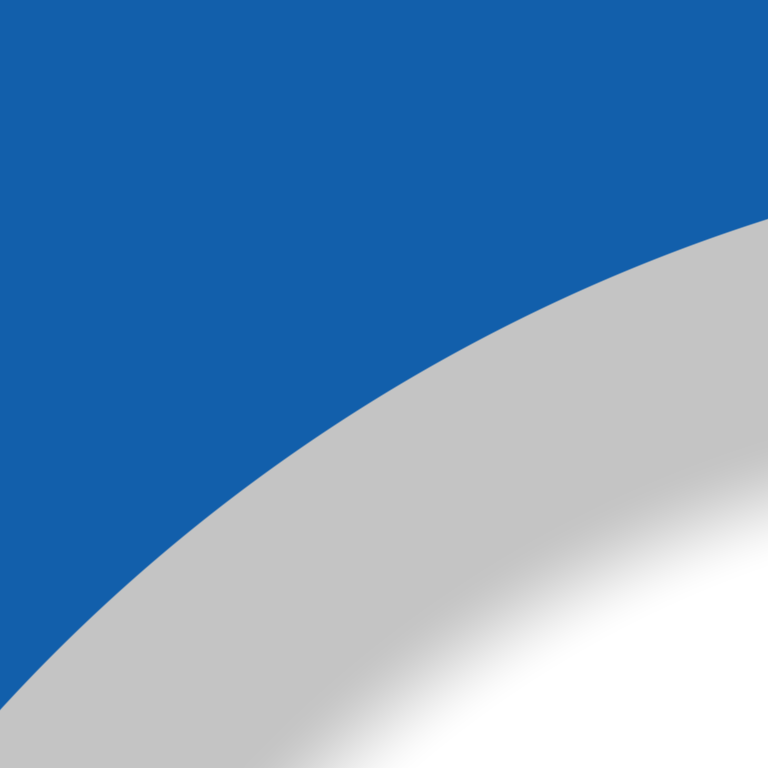
Write a three.js fragment shader that draws this background.

```glsl
// A flat blue field above a large grey disc that rises from the lower right.
// Inside the disc lies a white disc with a wide, blurred rim.
// Both are signed circle distances, turned into coverage by smooth steps.

varying vec2 vUv;

const vec3 FIELD_BLUE = vec3(0.070, 0.371, 0.670);
const vec3 BAND_GREY = vec3(0.770);
const vec3 GLOW_WHITE = vec3(1.0);

const vec2 BAND_CENTER = vec2(1.697, -1.477);
const float BAND_RADIUS = 2.300;
const float BAND_SOFTNESS = 0.0014;

const vec2 GLOW_CENTER = vec2(1.460, -1.070);
const float GLOW_RADIUS = 1.486;
const float GLOW_SOFTNESS = 0.085;

// Signed distance to a circle, negative inside
float circleDistance(vec2 point, vec2 center, float radius) {
  return length(point - center) - radius;
}

// Coverage from 0 outside to 1 inside, blended across the rim
float discCoverage(vec2 point, vec2 center, float radius, float softness) {
  float rimDistance = circleDistance(point, center, radius);
  return 1.0 - smoothstep(-softness, softness, rimDistance);
}

void main() {
  float band = discCoverage(vUv, BAND_CENTER, BAND_RADIUS, BAND_SOFTNESS);
  float glow = discCoverage(vUv, GLOW_CENTER, GLOW_RADIUS, GLOW_SOFTNESS);

  // White glow on the grey disc, then the disc on the field
  vec3 discColor = mix(BAND_GREY, GLOW_WHITE, glow);
  vec3 color = mix(FIELD_BLUE, discColor, band);

  gl_FragColor = vec4(color, 1.0);
}
```
